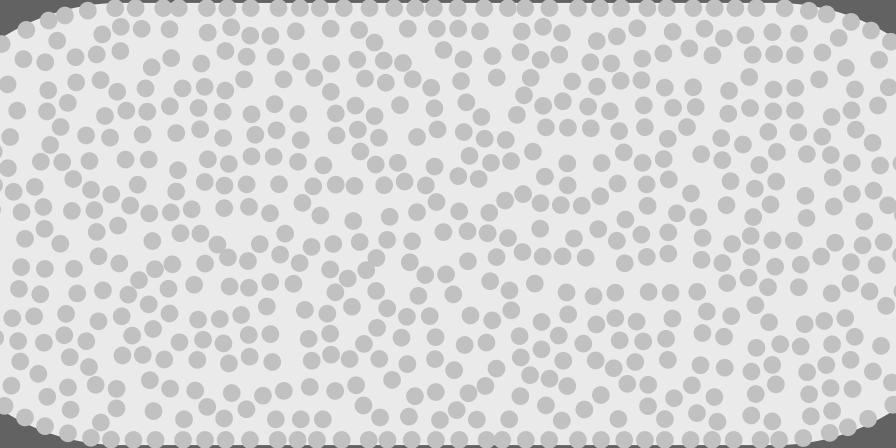
Reproduce this pattern procedurally as a WebGL 1 fragment shader.

```glsl
precision highp float;
uniform vec2 u_resolution;

// Lengths are in canvas heights, measured from the canvas centre.
#define DOT_RADIUS 0.0197
#define PITCH vec2(0.0585, 0.0567)
#define JITTER 0.86
#define REST_GAP 0.049
#define HALF_STRAIGHT 0.73
#define PLATE_RADIUS 0.4935
#define RIM_RADIUS 0.482
#define RIM_PITCH 0.0515
#define RIM_JITTER 0.36
#define PLATE_COLOR vec3(0.918)
#define DOT_COLOR vec3(0.757)
#define OUTSIDE_COLOR vec3(0.385)

vec2 hash2(vec2 c) {
  vec3 q = fract(c.xyx * vec3(0.1031, 0.1030, 0.0973));
  q += dot(q, q.yzx + 33.33);
  return fract((q.xx + q.yz) * q.zy);
}

// Nearest point on the central axis of the stadium-shaped plate.
vec2 axisPoint(vec2 p) {
  return vec2(clamp(p.x, -HALF_STRAIGHT, HALF_STRAIGHT), 0.0);
}

// Jittered dot of a cell, held inside the rim; cells beyond it are empty.
vec2 rawDot(vec2 cell) {
  vec2 center = (cell + 0.5) * PITCH;
  if (distance(center, axisPoint(center)) > RIM_RADIUS - 0.023) return vec2(9.0);
  vec2 p = center + (hash2(cell + 71.0) - 0.5) * JITTER * PITCH;
  vec2 axis = axisPoint(p);
  float reach = max(distance(p, axis), 0.0001);
  return axis + (p - axis) * min(1.0, (RIM_RADIUS - 0.046) / reach);
}

// Half of the move that brings two crowded dots to the rest gap.
vec2 repulsion(vec2 p, vec2 other) {
  vec2 away = p - other;
  float gap = max(length(away), 0.0001);
  return 0.5 * away / gap * max(REST_GAP - gap, 0.0);
}

// First relaxation pass.
vec2 spreadDot(vec2 cell) {
  vec2 p = rawDot(cell);
  vec2 push = vec2(0.0);
  for (int j = -1; j <= 1; j++)
    for (int i = -1; i <= 1; i++)
      push += repulsion(p, rawDot(cell + vec2(i, j)));
  return p + push;
}

// Second relaxation pass.
vec2 settledDot(vec2 cell) {
  vec2 p = spreadDot(cell);
  vec2 push = vec2(0.0);
  for (int j = -1; j <= 1; j++)
    for (int i = -1; i <= 1; i++)
      push += repulsion(p, spreadDot(cell + vec2(i, j)));
  return p + push;
}

// Distance to the nearest scattered dot centre.
float scatterDistance(vec2 p) {
  vec2 home = floor(p / PITCH);
  float nearest = 1.0;
  for (int j = -1; j <= 1; j++)
    for (int i = -1; i <= 1; i++) {
      vec2 cell = home + vec2(i, j);
      if (distance(p / PITCH, cell + 0.5) < 1.15)
        nearest = min(nearest, distance(p, settledDot(cell)));
    }
  return nearest;
}

// Distance to the nearest dot centre strung along the rim.
float rimDistance(vec2 p) {
  float side = p.y < 0.0 ? -1.0 : 1.0;
  float axis = axisPoint(p).x;
  float along = axis + RIM_RADIUS * atan(p.x - axis, abs(p.y) + 0.0001);
  float home = floor(along / RIM_PITCH);
  float nearest = 1.0;
  for (int i = -1; i <= 1; i++) {
    float id = home + float(i);
    float shift = (hash2(vec2(id + 50.0, 7.0 + side)).x - 0.5) * RIM_JITTER;
    float s = (id + 0.5 + shift) * RIM_PITCH;
    float base = clamp(s, -HALF_STRAIGHT, HALF_STRAIGHT);
    float angle = (s - base) / RIM_RADIUS;
    vec2 center = vec2(base, 0.0) + RIM_RADIUS * vec2(sin(angle), side * cos(angle));
    nearest = min(nearest, distance(p, center));
  }
  return nearest;
}

// Antialiased coverage of the inside of a signed distance.
float coverage(float d) {
  return clamp(0.5 - d * u_resolution.y, 0.0, 1.0);
}

void main() {
  vec2 p = (gl_FragCoord.xy - 0.5 * u_resolution) / u_resolution.y;
  float plate = distance(p, axisPoint(p)) - PLATE_RADIUS;
  float dots = min(scatterDistance(p), rimDistance(p)) - DOT_RADIUS;
  vec3 color = mix(OUTSIDE_COLOR, PLATE_COLOR, coverage(plate));
  color = mix(color, DOT_COLOR, coverage(dots));
  gl_FragColor = vec4(color, 1.0);
}
```
